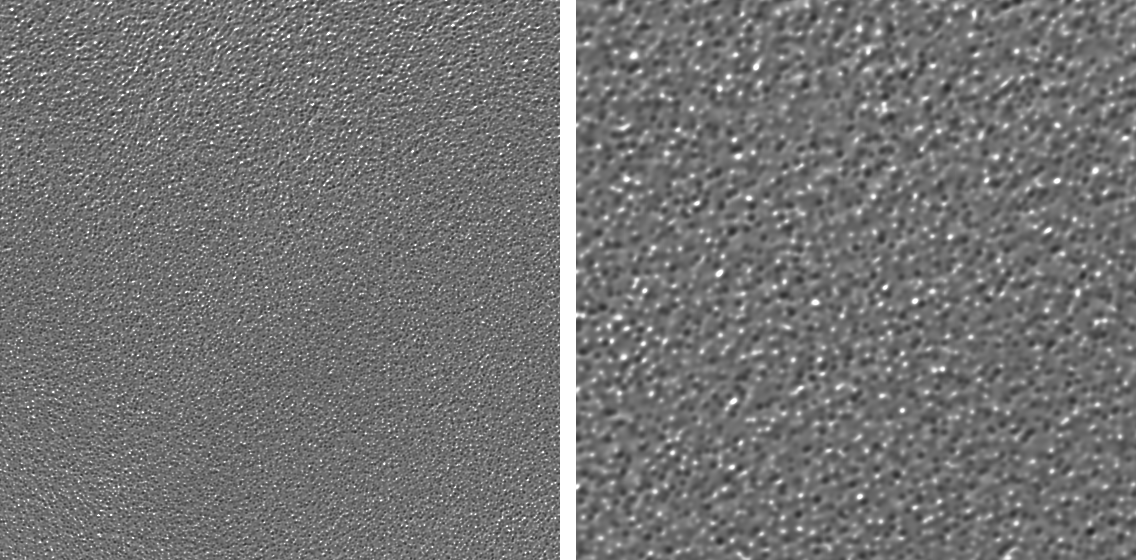
Left, the full canvas; right, a detail of the centre.
This texture is drawn by a Shadertoy shader. Its source:

```glsl
// Fine grained grey leather under raking light: random soft bumps per cell mix
// round pebbles with slopes lit from one side, giving dark pits and small glints.
// The grain is coarser, slanted and shiny at the top, finer and rounder below.

vec3 hash3(vec2 cell) {
    vec3 p = fract(cell.xyx * vec3(0.1031, 0.1030, 0.0973));
    p += dot(p, p.yxz + 33.33);
    return fract((p.xxy + p.yzz) * p.zyx);
}

// Scattered bumps, near unit variance: x is the lit slope, y the round pebble
vec2 grain(vec2 p, vec2 light, float stretch) {
    vec2 cell = floor(p);
    vec2 ridge = vec2(light.y, -light.x);
    vec2 sum = vec2(0.0);
    for (int y = -1; y <= 1; y++) {
        for (int x = -1; x <= 1; x++) {
            vec2 id = cell + vec2(x, y);
            vec3 rnd = hash3(id);
            vec2 d = p - id - rnd.xy;
            float across = dot(d, light);
            float along = dot(d, ridge) * stretch;
            float r2 = across * across + along * along;
            float bump = (rnd.z * 2.0 - 1.0) * exp(-4.0 * r2);
            sum += bump * vec2(across / 0.09, (1.0 - 3.3 * r2) / 0.256);
        }
    }
    return sum * sqrt(stretch);
}

// Broad, faint unevenness from layered sines
float softPatches(vec2 p) {
    float a = sin(p.x * 7.0 + 2.0 * sin(p.y * 5.0 + 1.0));
    float b = sin(p.y * 11.0 - p.x * 6.0 + 1.5 * sin(p.x * 9.0));
    float c = sin(p.x * 23.0 + p.y * 17.0 + 2.0 * sin(p.y * 19.0));
    return 0.45 * a + 0.35 * b + 0.2 * c;
}

void mainImage(out vec4 fragColor, in vec2 fragCoord) {
    vec2 uv = fragCoord / iResolution.y;
    float top = smoothstep(0.45, 1.0, uv.y);
    float patches = softPatches(uv);

    // Ridges rise to the right, and turn over towards the lower left
    float lowerLeft = smoothstep(0.6, 0.1, length(uv));
    float angle = radians(mix(122.0, 65.0, lowerLeft) + 10.0 * patches);
    vec2 light = vec2(cos(angle), sin(angle));

    // Blend coarse and fine grain, keeping the variance steady
    vec2 coarse = grain(uv * 152.0, light, 0.82);
    vec2 fine = grain(uv * 196.0 + 37.5, light, 0.92);
    float share = mix(0.25, 0.85, top);
    vec2 layers = coarse * sqrt(share) + fine * sqrt(1.0 - share);

    // Lit slopes lead at the top, round pebbles below
    float slant = mix(0.4, 0.8, top);
    float relief = layers.x * sqrt(slant) + layers.y * sqrt(1.0 - slant);

    // Shade the relief, then add glints on the steepest lit slopes
    relief *= mix(0.95, 1.18, top) * (1.0 + 0.06 * patches);
    float tone = 0.435 * exp(0.19 * relief);
    tone += 0.15 * smoothstep(1.4, 3.2, relief) * mix(0.8, 1.3, top);

    // Large scale light: slightly dim across the middle
    tone *= 1.0 + 0.025 * patches;
    tone += 0.02 * abs(uv.y - 0.45) - 0.005;

    fragColor = vec4(vec3(clamp(tone, 0.0, 1.0)), 1.0);
}
```
